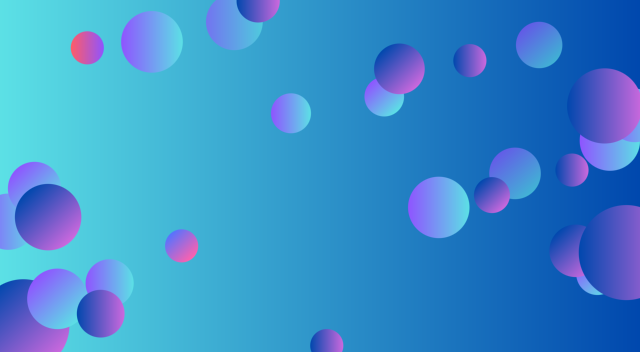
This background is drawn by a Shadertoy shader. Its source:

```glsl
float hash(float n) {
    return fract(sin(n * 12.9898) * 4375.85);
}

// Paints a disc whose two colours blend along the tilted axis.
void paintDisc(inout vec3 color, vec2 p, float radius, float tilt,
               vec3 startColor, vec3 endColor, float opacity) {
    float along = dot(p, vec2(cos(tilt), sin(tilt))) / radius;
    vec3 fill = mix(startColor, endColor, clamp(0.5 + 0.5 * along, 0.0, 1.0));
    float edge = 0.75 / iResolution.y;
    float coverage = 1.0 - smoothstep(-edge, edge, length(p) - radius);
    color = mix(color, fill, coverage * opacity);
}

void mainImage(out vec4 fragColor, in vec2 fragCoord) {
    const vec3 cyan = vec3(0.36, 0.88, 0.90);
    const vec3 navy = vec3(0.00, 0.28, 0.68);
    const vec3 violet = vec3(0.56, 0.33, 1.00);
    const vec3 orchid = vec3(0.80, 0.41, 0.87);

    vec2 uv = fragCoord / iResolution.y;
    float aspect = iResolution.x / iResolution.y;

    // Horizontal backdrop
    vec3 color = mix(cyan, navy, uv.x / aspect);

    // Evenly spread sites, pushed away from the centre column
    for (int i = 1; i <= 21; i++) {
        float id = float(i);
        vec2 site = fract(id * vec2(0.61803, 0.41421));
        site.x -= 0.1 * sin(6.28318 * site.x);
        site.y += 0.08 * (hash(id + 40.0) - 0.5);
        vec2 p = uv - site * vec2(aspect, 1.0);

        int kind = i % 3; // 0: pair, 1: pale disc, 2: dark disc
        float tilt = -0.8 * step(0.6, hash(id + 7.0));
        float nearSide = smoothstep(0.42, 0.47, abs(site.x - 0.5));

        if (kind != 2) {
            float radius = mix(0.055, 0.09, hash(id));
            float opacity = hash(id + 23.0) > 0.8 ? 0.65 : 1.0;
            paintDisc(color, p, radius, tilt, violet, cyan, opacity);
        }

        // Partner disc overlapping the pale one
        if (kind == 0) {
            float angle = 6.28318 * hash(id + 11.0);
            float radius = mix(0.05, 0.08, hash(id + 3.0)) + 0.05 * nearSide;
            vec2 shift = 0.09 * vec2(cos(angle), sin(angle));
            paintDisc(color, p - shift, radius, tilt, navy, orchid, 1.0);
        }

        // Small dark discs, large at the sides, with two warm accents
        if (kind == 2) {
            float radius = 0.047 + 0.088 * nearSide;
            vec3 startColor = navy;
            vec3 endColor = orchid;
            if (i == 2) {
                startColor = vec3(1.00, 0.36, 0.40);
                endColor = violet;
            } else if (i == 20) {
                startColor = vec3(0.33, 0.45, 1.00);
                endColor = vec3(1.00, 0.38, 0.68);
            }
            paintDisc(color, p, radius, tilt, startColor, endColor, 1.0);
        }
    }

    fragColor = vec4(color, 1.0);
}
```
